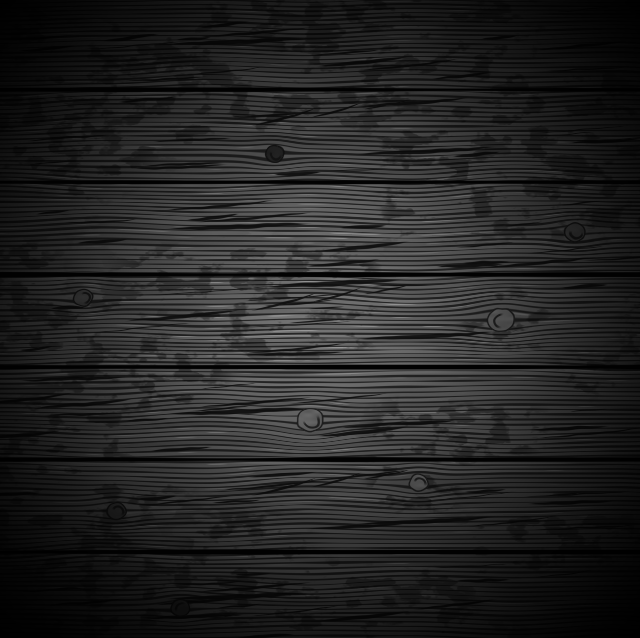
This texture is drawn by a WebGL 1 fragment shader. Its source:

```glsl
precision highp float;
// Dark horizontal wood planks with grain, cracks and knots under a soft central light.
uniform vec2 u_resolution;

float hash(vec2 p) {
  return fract(sin(dot(p, vec2(127.1, 311.7))) * 43758.5453);
}

float noise(vec2 p) {
  vec2 i = floor(p), f = fract(p);
  f = f * f * (3.0 - 2.0 * f);
  return mix(mix(hash(i), hash(i + vec2(1.0, 0.0)), f.x),
             mix(hash(i + vec2(0.0, 1.0)), hash(i + vec2(1.0, 1.0)), f.x), f.y);
}

float fbm(vec2 p) {
  float sum = 0.0, amp = 0.5;
  for (int i = 0; i < 4; i++) {
    sum += amp * noise(p);
    p = p * 2.03 + 17.3;
    amp *= 0.5;
  }
  return sum;
}

// Coverage of a curved sliver from a to b, pointed at both ends.
float crack(vec2 p, vec2 a, vec2 b, float halfWidth, float aa) {
  float t = (p.x - a.x) / (b.x - a.x);
  float s = clamp(t, 0.0, 1.0);
  float y = mix(a.y, b.y, s * (0.6 + 0.4 * s)) + 0.015 * (noise(p.xx * 5.0 + a) - 0.5);
  float d = abs(p.y - y) - halfWidth * 4.0 * s * (1.0 - s);
  return smoothstep(aa, -aa, d) * smoothstep(0.0, 0.12, t) * smoothstep(1.0, 0.88, t);
}

// Bends the grain around a knot; face holds the knot's tone and coverage.
void knot(vec2 p, vec2 center, float r, float tone, float aa, inout float bend, inout vec2 face) {
  vec2 d = p - center;
  vec2 spread = d / (r * vec2(2.6, 1.7));
  bend -= 0.55 * d.y * exp(-dot(spread, spread));
  d.y *= 1.12;
  float wobble = 0.02 * (noise(p * 14.0) - 0.5);
  float dist = length(d) + wobble;
  float disc = smoothstep(aa, -aa, dist - r);
  float rim = smoothstep(aa, -aa, abs(dist - r) - 0.008);
  float inner = length(d - r * vec2(0.12, 0.08)) + wobble;
  float arc = smoothstep(aa, -aa, abs(inner - r * 0.6) - 0.012)
            * smoothstep(-0.3, 0.5, sin(atan(d.y, d.x) + center.x * 2.0));
  float shade = tone * (0.9 + 0.2 * noise(p * vec2(9.0, 25.0)));
  shade = mix(shade, 0.08, max(rim * 0.85, arc * 0.8));
  face = mix(face, vec2(shade, 1.0), max(disc, rim));
}

void main() {
  vec2 uv = gl_FragCoord.xy / u_resolution;
  // One unit is one plank height, with y running downwards.
  vec2 p = vec2(uv.x * 6.92, (1.0 - uv.y) * 6.9 + 0.03);
  float aa = 5.0 / u_resolution.x;
  float plank = floor(p.y);
  vec2 local = vec2(p.x, p.y - plank);

  // Knots
  float bend = 0.0;
  vec2 face = vec2(0.0);
  knot(p, vec2(2.97, 1.69), 0.10, 0.17, aa, bend, face);
  knot(p, vec2(6.22, 2.54), 0.11, 0.34, aa, bend, face);
  knot(p, vec2(0.90, 3.25), 0.10, 0.34, aa, bend, face);
  knot(p, vec2(5.42, 3.49), 0.14, 0.46, aa, bend, face);
  knot(p, vec2(3.35, 4.57), 0.14, 0.42, aa, bend, face);
  knot(p, vec2(4.53, 5.25), 0.10, 0.48, aa, bend, face);
  knot(p, vec2(1.26, 5.56), 0.10, 0.28, aa, bend, face);
  knot(p, vec2(1.95, 6.60), 0.10, 0.25, aa, bend, face);

  // Grain lines of uneven width and tone
  float grain = (p.y + bend + 0.09 * (noise(vec2(p.x * 0.9, p.y * 2.5)) - 0.5)) * 20.0;
  float row = floor(grain);
  float across = abs(fract(grain) - 0.5);
  float gap = 0.06 + 0.22 * noise(vec2(p.x * 1.6, row * 7.3));
  float body = smoothstep(gap - 0.13, gap + 0.13, across);
  float tone = 0.37 + 0.12 * noise(vec2(p.x * 0.7 + 40.0, floor(grain + 0.5) * 5.7));
  float wood = mix(0.15, tone, body);
  float glint = smoothstep(0.72, 0.92, noise(vec2(p.x * 3.0, row * 3.1 + 9.0)));
  wood += 0.16 * glint * smoothstep(0.2, 0.0, abs(fract(grain) - 0.85));

  // Blotchy stains
  float stain = smoothstep(0.5, 0.62, fbm(p * vec2(5.0, 9.0)))
              * smoothstep(0.4, 0.65, noise(p * vec2(1.1, 1.7) + 5.0));
  wood *= 1.0 - 0.35 * stain;

  // Scattered cracks, then the main ones shared by alternate planks
  float cut = 0.0;
  for (int i = 0; i < 15; i++) {
    vec2 seed = vec2(float(i) + 1.0, plank * 3.7 + 2.0);
    vec2 a = vec2(hash(seed) * 6.6 - 0.3, 0.12 + 0.82 * hash(seed + 31.0));
    float len = 0.35 + 1.0 * hash(seed + 57.0);
    vec2 b = a + vec2(len, -len * (0.03 + 0.09 * hash(seed + 73.0)));
    cut = max(cut, crack(local, a, b, 0.004 + 0.016 * hash(seed + 91.0), aa));
  }
  if (mod(plank, 2.0) > 0.5) {
    cut = max(cut, crack(local, vec2(2.70, 0.39), vec2(3.44, 0.19), 0.014, aa));
    cut = max(cut, crack(local, vec2(3.35, 0.30), vec2(3.92, 0.14), 0.012, aa));
    cut = max(cut, crack(local, vec2(3.92, 0.21), vec2(4.44, 0.11), 0.010, aa));
    cut = max(cut, crack(local, vec2(3.80, 0.70), vec2(5.40, 0.62), 0.022, aa));
  } else {
    cut = max(cut, crack(local, vec2(2.10, 0.43), vec2(3.40, 0.32), 0.014, aa));
    cut = max(cut, crack(local, vec2(1.75, 0.51), vec2(3.40, 0.44), 0.024, aa));
    cut = max(cut, crack(local, vec2(3.40, 0.75), vec2(4.45, 0.64), 0.020, aa));
  }
  cut = max(cut, crack(p, vec2(2.8, 3.13), vec2(4.4, 3.05), 0.026, aa));
  wood = mix(wood, 0.06, cut * 0.92);
  wood = mix(wood, face.x, face.y);

  // Seams between planks, with a lit lower lip
  float seamId = floor(p.y + 0.5);
  float offset = p.y - seamId;
  float seam = 0.012 + 0.018 * noise(vec2(p.x * 0.8, seamId * 4.3));
  wood += 0.10 * smoothstep(0.02, 0.0, abs(offset - seam - 0.02)) * noise(vec2(p.x * 3.0, seamId));
  wood = mix(wood, 0.01, smoothstep(aa, -aa, abs(offset) - seam));

  // Light falling off towards the corners
  float light = smoothstep(0.73, 0.0, length(uv - vec2(0.5, 0.51)));
  gl_FragColor = vec4(vec3(wood * light), 1.0);
}
```
